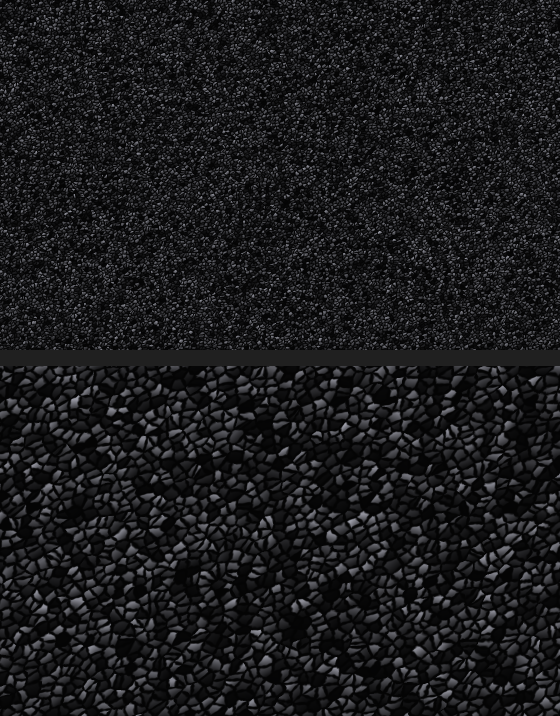
Top: the whole. Bottom: its middle third, enlarged.
A Shadertoy shader for this texture:

```glsl
// Dark crushed-stone surface: a stretched cellular pattern gives small angular
// grains in deep shadow; each grain has its own tone and tilted, side-lit face.
// Gradient noise roughens the grains and gathers them into faint diagonal clumps.

#define STONES_HIGH 106.0   // grains per canvas height
#define STRETCH 1.16        // elongation of the grains
#define SLANT 0.55          // direction of the long axis, radians
#define GAP 0.26            // width of the dark joints, in cells
#define GAP_TONE 0.016      // brightness of the joints
#define PEAK_TONE 0.37      // brightness of the palest grains
#define TONE_BIAS 1.1       // higher values make more grains dark
#define RELIEF 1.1          // strength of the side light
#define CLUMPING 0.3        // strength of the broad mottling
#define ROUGHNESS 0.16      // raggedness of the grain outlines
#define TINT vec3(0.985, 0.99, 1.06)
#define SAMPLES 2           // antialiasing samples per axis

vec2 hash2(vec2 cell) {
    vec3 q = fract(cell.xyx * vec3(0.1031, 0.1030, 0.0973));
    q += dot(q, q.yzx + 33.33);
    return fract((q.xx + q.yz) * q.zy);
}

float gradientNoise(vec2 p) {
    vec2 cell = floor(p), f = p - cell;
    vec2 blend = f * f * f * (f * (f * 6.0 - 15.0) + 10.0);
    vec4 corner;
    for (int i = 0; i < 4; i++) {
        vec2 offset = vec2(i & 1, i >> 1);
        float angle = 6.2832 * hash2(cell + offset + 71.0).x;
        corner[i] = dot(vec2(cos(angle), sin(angle)), f - offset);
    }
    vec2 rows = mix(corner.xz, corner.yw, blend.x);
    return mix(rows.x, rows.y, blend.y);
}

// Brightness of the grain or joint at a point in grain units
float stoneTone(vec2 p) {
    vec2 cell = floor(p), f = p - cell;
    vec2 nearest = vec2(0.0), second = vec2(0.0), stone = cell;
    float d1 = 99.0, d2 = 99.0;
    for (int y = -1; y <= 1; y++)
    for (int x = -1; x <= 1; x++) {
        vec2 offset = vec2(x, y);
        vec2 toCenter = offset + 0.04 + 0.92 * hash2(cell + offset) - f;
        float d = dot(toCenter, toCenter);
        if (d < d1) {
            d2 = d1; second = nearest;
            d1 = d; nearest = toCenter; stone = cell + offset;
        } else if (d < d2) {
            d2 = d; second = toCenter;
        }
    }
    // Distance to the straight joint between the two closest grains
    float joint = 0.5 * (d2 - d1) / max(length(second - nearest), 0.05);
    joint += ROUGHNESS * gradientNoise(p * 2.3);
    vec2 random = hash2(stone + 137.0);
    float face = smoothstep(0.2 * GAP, GAP, joint);

    // Each face is lit from above, with a random turn of its slope
    float turn = 1.2 + 1.4 * (random.y - 0.5);
    float light = 1.0 - RELIEF * dot(nearest, vec2(cos(turn), sin(turn)));
    float tone = PEAK_TONE * pow(random.x, TONE_BIAS);
    return face * tone * clamp(light, 0.2, 1.5);
}

float surface(vec2 uv) {
    float c = cos(SLANT), s = sin(SLANT);
    vec2 along = mat2(c, -s, s, c) * uv;
    vec2 p = along * STONES_HIGH * vec2(1.0 / STRETCH, STRETCH);
    p += 0.35 * vec2(gradientNoise(p * 0.6), gradientNoise(p * 0.6 + 40.0));

    vec2 broad = along * vec2(0.75, 1.25);
    float clump = 0.65 * gradientNoise(broad * 30.0)
                + 0.45 * gradientNoise(broad * 13.0 + 20.0);
    return GAP_TONE + stoneTone(p + 50.0) * (1.0 + CLUMPING * clump);
}

void mainImage(out vec4 fragColor, in vec2 fragCoord) {
    float total = 0.0;
    for (int y = 0; y < SAMPLES; y++)
    for (int x = 0; x < SAMPLES; x++) {
        vec2 shift = (vec2(x, y) + 0.5) / float(SAMPLES) - 0.5;
        total += surface((fragCoord + shift) / iResolution.y);
    }
    float tone = total / float(SAMPLES * SAMPLES);
    fragColor = vec4(tone * TINT, 1.0);
}
```
